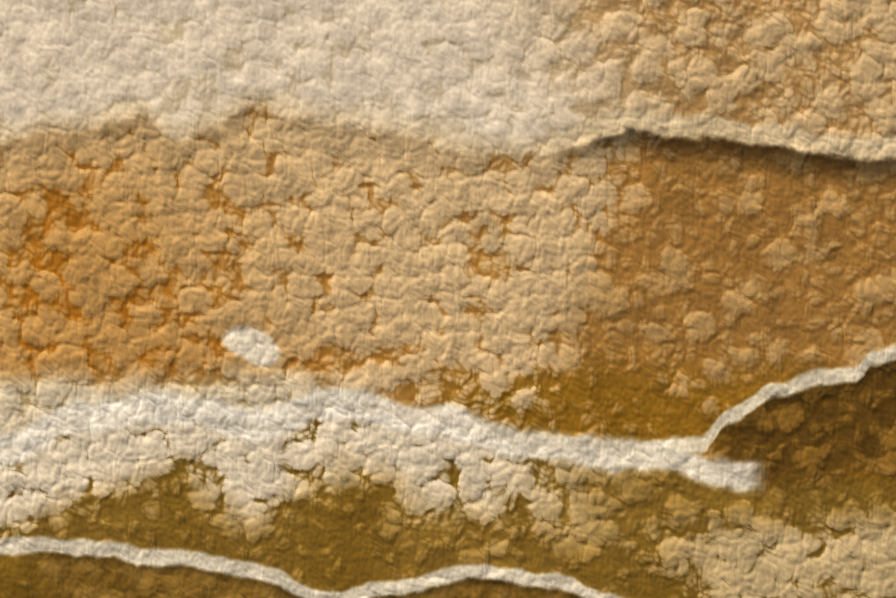
A Shadertoy shader for this texture:

```glsl
// Mineral terraces: cream crust and ochre mud crossed by pale, wavy rims.
// Interpolated crest lines divide the ground into zones; jittered domes at
// three scales give the granular crust, lit from the upper left.

vec2 hash2(vec2 p) {
    vec3 q = fract(p.xyx * vec3(.1031, .1030, .0973));
    q += dot(q, q.yzx + 33.33);
    return fract((q.xx + q.yz) * q.zy);
}

float noise(vec2 p) {
    vec2 i = floor(p), f = fract(p);
    f = f * f * (3. - 2. * f);
    return mix(mix(hash2(i).x, hash2(i + vec2(1, 0)).x, f.x),
               mix(hash2(i + vec2(0, 1)).x, hash2(i + 1.).x, f.x), f.y);
}

float fbm(vec2 p) {
    float sum = 0., amp = .5;
    for (int i = 0; i < 5; i++) {
        sum += amp * noise(p);
        p = mat2(1.6, 1.2, -1.2, 1.6) * p + 7.3;
        amp *= .5;
    }
    return sum;
}

// Tallest of the domes around p; cover sets how many cells hold one.
float domes(vec2 p, float cover) {
    vec2 cell = floor(p);
    float h = 0.;
    for (int y = -1; y <= 1; y++)
    for (int x = -1; x <= 1; x++) {
        vec2 c = cell + vec2(x, y), r = hash2(c);
        vec2 d = c + .15 + .7 * r - p;
        float size = smoothstep(-.15, .25, cover - hash2(c + 71.).y);
        h = max(h, size * (1. - dot(d, d) / (.25 + .5 * size)));
    }
    return h;
}

float relief(vec2 p, float cover) {
    p += .012 * (vec2(noise(p * 45.), noise(p * 45. + 19.)) - .5);
    float big = domes(p * vec2(27, 31), cover);
    return big * .6 + .32 * domes(p * 61., cover + .15) + .2 * domes(p * 113., .8);
}

// Height of a crest line eased through its knots.
float crest(float x, vec2 k[9]) {
    float y = k[0].y;
    for (int i = 1; i < 9; i++) y = mix(y, k[i].y, smoothstep(k[i - 1].x, k[i].x, x));
    return y;
}

float blob(vec2 p, vec2 center, vec2 radius) {
    p = (p - center) / radius;
    return exp(-dot(p, p));
}

float rim(float d, float width) { return 1. - smoothstep(width * .45, width, abs(d)); }

float shade(float d, float depth) { return smoothstep(-depth, -.008, d) * smoothstep(.004, -.008, d); }

void mainImage(out vec4 fragColor, in vec2 fragCoord) {
    vec2 p = fragCoord / iResolution.y;
    float cloud = fbm(p * 7.), grit = fbm(p * 38. + 5.);
    vec2 q = p + .045 * (vec2(cloud, fbm(p * 9. + 31.)) - .48);
    float wave = .022 * (fbm(p * vec2(16, 9) + 3.) - .48) + .014 * (grit - .48);

    // Signed heights above the four rims
    float top = p.y + wave - crest(p.x, vec2[9](vec2(0, .77), vec2(.1, .785), vec2(.24, .81),
        vec2(.29, .765), vec2(.42, .82), vec2(.62, .79), vec2(.85, .74), vec2(1.07, .782), vec2(1.5, .74)));
    float mid = p.y + wave - crest(p.x, vec2[9](vec2(0, .245), vec2(.12, .3), vec2(.3, .315),
        vec2(.42, .29), vec2(.55, .32), vec2(.72, .3), vec2(.9, .255), vec2(1.07, .24), vec2(1.28, .2)));
    float branch = p.y + wave * .7 - crest(p.x, vec2[9](vec2(1.05, .245), vec2(1.17, .26), vec2(1.22, .305),
        vec2(1.3, .35), vec2(1.38, .37), vec2(1.43, .375), vec2(1.46, .4), vec2(1.5, .41), vec2(1.6, .4)));
    float low = p.y + wave * .7 - crest(p.x, vec2[9](vec2(0, .085), vec2(.1, .085), vec2(.28, .07),
        vec2(.42, .045), vec2(.55, 0), vec2(.66, .015), vec2(.8, .045), vec2(.92, .025), vec2(1.06, -.01)));

    // Zones
    float upper = smoothstep(-.015, .025, top);
    float wet = smoothstep(.8, 1.2, q.x + .5 * (q.y - .85));
    float right = smoothstep(.93, 1.06, q.x - .35 * (q.y - .55));
    float below = smoothstep(.01, -.02, mid);
    float sandStrip = smoothstep(.4, .34, q.y) * smoothstep(.72, .45, q.x) * (1. - below);
    float apron = below * smoothstep(-.2, -.07, mid + .14 * (cloud - .5)) * smoothstep(1.12, .75, q.x);
    float corner = smoothstep(.95, 1.25, q.x) * smoothstep(.17, .09, q.y);
    float hollow = smoothstep(.005, -.02, branch) * smoothstep(1.17, 1.24, p.x) * smoothstep(.17, .23, q.y);
    float basin = smoothstep(.002, -.012, low) * smoothstep(.02, .09, p.x + .4 * low) * smoothstep(1.03, .95, p.x);
    float rust = blob(q, vec2(.13, .56), vec2(.3, .2)) + .7 * blob(q, vec2(.2, .4), vec2(.35, .06));

    // Mud under the crust
    vec3 mud = mix(vec3(.63, .44, .20), vec3(.57, .40, .19), right);
    mud = mix(mud, vec3(.63, .39, .11), min(rust, 1.));
    mud = mix(mud, vec3(.52, .36, .10), smoothstep(.43, .33, q.y) * smoothstep(.6, .85, q.x));
    mud = mix(mud, mix(vec3(.76, .67, .53), vec3(.63, .47, .27), wet), upper);
    mud = mix(mud, vec3(.66, .56, .39), sandStrip);
    mud = mix(mud, mix(vec3(.43, .31, .09), vec3(.53, .40, .17), cloud), below);
    mud = mix(mud, vec3(.36, .25, .09), hollow);

    // Crust: amount and tint
    float cover = mix(.86 - .35 * min(rust, 1.), .27, right);
    cover *= mix(1., .45, smoothstep(.42, .34, q.y));
    cover = mix(cover, mix(.8, .48, wet), upper);
    cover = mix(cover, .75, sandStrip);
    cover = mix(cover, max(.12 + .78 * apron, .78 * corner), below);
    cover = mix(cover + .5 * (cloud - .48), .22, max(hollow, basin));
    vec3 crust = mix(vec3(.76, .63, .45), vec3(.67, .47, .22), .75 * min(rust, 1.));
    crust = mix(crust, vec3(.65, .50, .30), right);
    crust = mix(crust, mix(vec3(.82, .74, .63), vec3(.73, .60, .42), wet), upper);
    crust = mix(crust, vec3(.77, .69, .56), sandStrip);
    crust = mix(crust, mix(vec3(.59, .45, .21), vec3(.81, .73, .61), apron), below);
    crust = mix(crust, vec3(.72, .61, .43), corner);
    crust = mix(crust, vec3(.48, .34, .13), hollow);

    float h = relief(p, cover), slope = h - relief(p + vec2(-.003, .006), cover);
    vec3 col = mix(mud, crust, smoothstep(.18, .6, h));
    col = mix(col, vec3(.42, .29, .08) + .12 * grit, basin * .85);

    // Shadows, then the pale rims and a lone stone
    float ledge = smoothstep(.9, 1.03, p.x);
    col *= 1. - shade(top, .065) * (.12 + .4 * ledge);
    col *= 1. - .3 * shade(branch, .05) * smoothstep(1.15, 1.25, p.x) - .35 * shade(low, .035) * basin;
    col = mix(col, vec3(.79, .69, .53), rim(top - .012, .024) * mix(.45, .9, ledge));
    col = mix(col, vec3(.86, .81, .73), .85 * rim(mid, .027 + .015 * cloud) * smoothstep(1.29, 1.25, p.x));
    col = mix(col, vec3(.84, .78, .67), .9 * rim(branch, .019) * smoothstep(1.04, 1.1, p.x));
    col = mix(col, vec3(.84, .78, .68), .9 * rim(low, .018) * smoothstep(1.06, 1.02, p.x));
    float stone = length((q - vec2(.42, .42)) * vec2(1, 1.35) + .25 * (q.yx - vec2(.42)));
    col = mix(col, vec3(.82, .75, .64), smoothstep(.05, .038, stone));

    // Relief light and fine grain
    float bite = mix(.62, .33, upper * (1. - wet));
    col *= 1. + bite * clamp(slope, -.45, .4) + .32 * (grit - .48) + .1 * (noise(p * 170.) - .5);
    fragColor = vec4(clamp(col, 0., 1.), 1);
}
```
